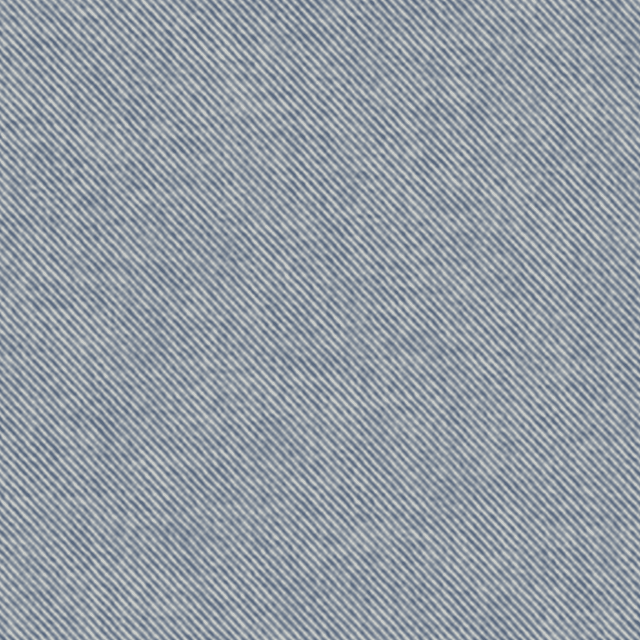
This texture is drawn by a three.js fragment shader. Its source:

```glsl
// Washed blue denim: fine diagonal twill with beaded yarns, slubs and faint fading.
#define REPEATS vec2(72.0, 68.0)   // twill ribs across and down
#define YARNS_PER_RIB 2.0          // threads in one twill repeat
#define RIB_CONTRAST 0.45
#define BEAD_DEPTH 0.09
#define FIBRE_GRAIN 0.42
#define SLUB_STRENGTH 0.17
#define FADE_STRENGTH 0.02
#define RIB_WOBBLE 0.07
#define INDIGO vec3(0.385, 0.440, 0.520)
#define ECRU vec3(0.755, 0.768, 0.762)

varying vec2 vUv;

const float TAU = 6.2831853;

float hash(vec2 p) {
  vec3 q = fract(vec3(p.xyx) * 0.1031);
  q += dot(q, q.yzx + 33.33);
  return fract((q.x + q.y) * q.z);
}

// Smooth value noise, centred on zero.
float noise(vec2 p) {
  vec2 cell = floor(p);
  vec2 f = fract(p);
  f = f * f * (3.0 - 2.0 * f);
  float low = mix(hash(cell), hash(cell + vec2(1.0, 0.0)), f.x);
  float high = mix(hash(cell + vec2(0.0, 1.0)), hash(cell + vec2(1.0, 1.0)), f.x);
  return mix(low, high, f.y) - 0.5;
}

// Broad, uneven fading from layered sines.
float fading(vec2 p) {
  float sum = 0.0;
  float weight = 1.0;
  for (int i = 0; i < 4; i++) {
    sum += weight * sin(p.x + 1.7 * sin(p.y)) * cos(p.y * 0.8 + sin(p.x * 0.7));
    p = mat2(1.2, 1.1, -1.1, 1.2) * p + 2.3;
    weight *= 0.7;
  }
  return sum;
}

void main() {
  vec2 ribs = vUv * REPEATS;
  vec2 yarns = ribs * YARNS_PER_RIB;

  // Long, thin unevenness along the weft and the warp.
  float weft = noise(vec2(vUv.x * 14.0, yarns.y * 1.1));
  float warp = noise(vec2(yarns.x * 1.1 + 71.0, vUv.y * 14.0));

  // Diagonal ribs falling from left to right, slightly displaced by the yarns.
  float phase = ribs.x + ribs.y + RIB_WOBBLE * (weft + warp);
  phase += 0.08 * noise(ribs * 0.7 + 19.0);
  float rib = cos(TAU * phase);

  // Rounded thread crossings, strongest on the pale ribs.
  float bead = cos(TAU * yarns.x) * cos(TAU * yarns.y);
  float grain = noise(yarns * 1.3 + 37.0);
  float fade = fading(vUv * 7.0);

  // Rib contrast weakens in patches where the cloth is worn.
  float contrast = RIB_CONTRAST * (1.0 + 0.35 * noise(ribs * 0.35 + 53.0));
  float tone = 0.52 + contrast * rib;
  tone += BEAD_DEPTH * bead * (0.5 + 0.5 * rib);
  tone += FIBRE_GRAIN * grain;
  tone += SLUB_STRENGTH * (weft + 0.7 * warp);
  tone += FADE_STRENGTH * fade;

  gl_FragColor = vec4(mix(INDIGO, ECRU, clamp(tone, -0.1, 1.12)), 1.0);
}
```
